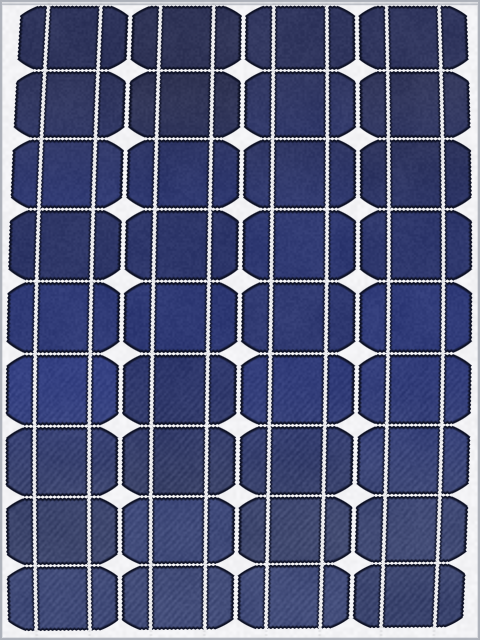
Reproduce this pattern procedurally as a Shadertoy shader.

```glsl
// Solar panel: 4 x 9 dark blue cells with clipped round corners on a white sheet.
// A slightly bulged grid gives each cell; distances to its sides, corner circle
// and two busbars give white lines, dark rims and tinted, streaked silicon.

const vec2  COUNT = vec2(4.0, 9.0);
const vec2  CENTER = vec2(0.3743, 0.504);    // grid centre, canvas height = 1
const vec2  PITCH = vec2(0.1845, 0.1133);    // cell size at the centre
const vec2  BULGE = vec2(0.002, 0.0024);     // cubic lens distortion
const vec2  GAP = vec2(0.0034, 0.0018);      // half widths of the white gaps
const float CORNER_RADIUS = 0.588;           // in cell units
const float BAR_OFFSET = 0.235;              // in cell units
const float BAR_HALF = 0.0028;
const float RIM = 0.0062;
const float BEAD_PERIOD = 0.0062;
const float BEAD_DEPTH = 0.0007;
const float STREAK_PERIOD = 0.0085;
const float TAU = 6.28319;

const vec3 SHEET = vec3(0.97, 0.97, 0.98);
const vec3 METAL = vec3(0.61, 0.63, 0.67);
const vec3 RIM_COLOR = vec3(0.05, 0.065, 0.145);
const vec3 CELL_TOP = vec3(0.19, 0.21, 0.355);
const vec3 CELL_MID = vec3(0.19, 0.23, 0.455);
const vec3 CELL_LOW = vec3(0.245, 0.28, 0.435);

float hash(vec2 p) {
    vec3 q = fract(vec3(p.xyx) * 0.1031);
    q += dot(q, q.yzx + 33.33);
    return fract((q.x + q.y) * q.z);
}

float noise(vec2 p) {
    vec2 i = floor(p), f = fract(p);
    f = f * f * (3.0 - 2.0 * f);
    return mix(mix(hash(i), hash(i + vec2(1, 0)), f.x),
               mix(hash(i + vec2(0, 1)), hash(i + vec2(1, 1)), f.x), f.y);
}

// Canvas position to grid units, with lean, taper and bulge of the view
vec2 gridCoord(vec2 q) {
    vec2 size = vec2(PITCH.x - 0.0247 * q.y * q.y - 0.0036 * q.y, PITCH.y);
    vec2 t = vec2(q.x - 0.0134 * q.y, q.y - 0.018 * max(-q.y, 0.0) * q.x) / size;
    return t + BULGE * t * t * t + 0.5 * COUNT;
}

// Distance inside the cell outline, positive on the silicon
float cellInside(vec2 f, vec2 bead) {
    vec2 side = (0.5 - abs(f)) * PITCH - GAP + bead.yx * BEAD_DEPTH;
    float r = length(f);
    float corner = (CORNER_RADIUS - r) * r / max(length(f / PITCH), 0.001);
    return min(min(side.x, side.y), corner);
}

// Tint by height, by cell and by fine grain
vec3 silicon(vec2 p, vec2 q, vec2 id) {
    vec3 col = mix(CELL_MID, CELL_TOP, smoothstep(0.1, 0.42, q.y));
    col = mix(col, CELL_LOW, smoothstep(0.06, 0.36, -q.y));
    float vary = hash(id + 7.3) - 0.5;
    col += vary * vec3(0.005, 0.018, 0.075);
    col *= 1.0 + 0.12 * (hash(id + 31.7) - 0.5);

    float wave = sin(dot(p, vec2(0.74, -0.67)) * TAU / STREAK_PERIOD
                     + 2.0 * noise(p * 22.0));
    float streak = smoothstep(-0.02, 0.2, -q.y) * (0.4 + 0.6 * noise(p * 60.0));
    float grain = noise(p * 310.0) - 0.5;
    float cloud = noise(p * vec2(24.0, 18.0)) - 0.5;
    return col + 0.03 * streak * wave + 0.045 * grain + 0.035 * cloud;
}

void mainImage(out vec4 fragColor, in vec2 fragCoord) {
    vec2 p = fragCoord / iResolution.xy * vec2(0.75, 1.0);
    float aa = 0.8 / iResolution.y;
    vec2 q = p - CENTER;

    // Grid cell; clamping leaves the margin outside the outer cells
    vec2 g = gridCoord(q);
    vec2 id = clamp(floor(g), vec2(0.0), COUNT - 1.0);
    vec2 f = g - id - 0.5;

    // Beaded edges on gaps and busbars
    vec2 bead = sin(p * TAU / BEAD_PERIOD);
    float outline = cellInside(f, bead);
    float barX = (abs(f.x) - BAR_OFFSET) * PITCH.x + BEAD_DEPTH * bead.y;
    float bar = abs(barX) - BAR_HALF;
    float inside = min(outline, bar);

    // White sheet and grey metal frame
    vec3 col = SHEET - 0.035 * noise(p * 180.0);
    float lineArea = 1.0 - smoothstep(0.0, 0.004, abs(barX));
    col -= 0.07 * lineArea * (0.5 + 0.5 * bead.y);
    vec2 margin = min(p, vec2(0.75, 1.0) - p);
    float frame = 1.0 - smoothstep(0.002, 0.005, min(margin.x, margin.y));
    float lip = 1.0 - smoothstep(0.0008, 0.0022, abs(1.0 - p.y - 0.0068));
    col = mix(col, METAL, max(0.8 * frame, 0.6 * lip));

    // Silicon with dark rims, softer beside the busbars
    float rim = min(smoothstep(0.0015, RIM, outline),
                    0.15 + 0.85 * smoothstep(0.0005, 0.8 * RIM, bar));
    vec3 cell = mix(RIM_COLOR, silicon(p, q, id), rim);
    col = mix(col, cell, smoothstep(-aa, aa, inside));

    fragColor = vec4(clamp(col, 0.0, 1.0), 1.0);
}
```
